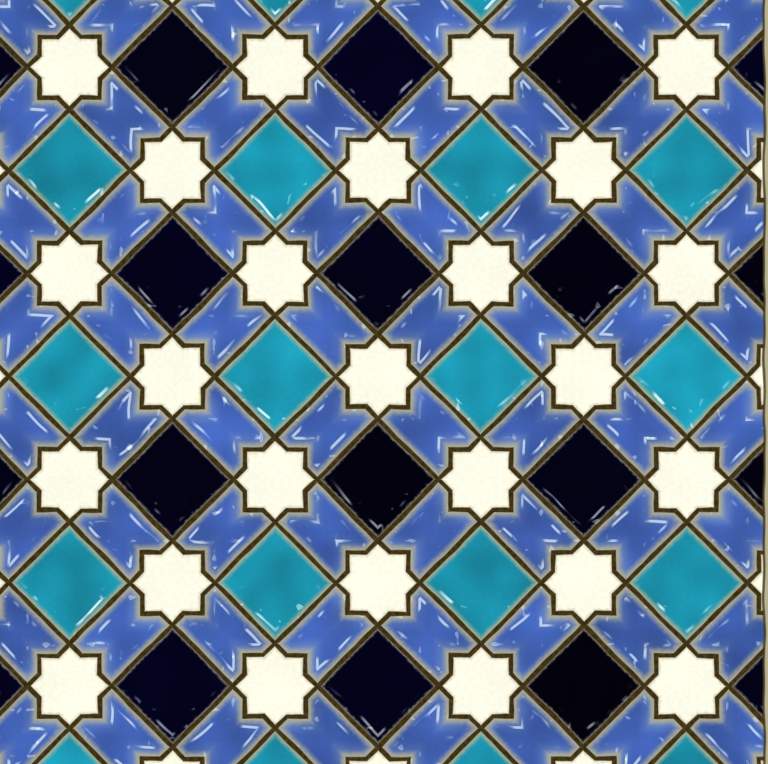
Reproduce this pattern procedurally as a WebGL 1 fragment shader.

```glsl
precision highp float;
// Glazed mosaic of eight-pointed stars, dark and turquoise diamonds and blue links.
uniform vec2 u_resolution;

// Layout: canvas widths for the lattice, lattice steps for the rest
const vec2 PITCH = vec2(0.1339, 0.1343);
const vec2 ORIGIN = vec2(0.0905, 0.1016);
const float STAR_TIP = 0.41;
const float STAR_SIDE = 0.295;
const float LINE_HALF = 0.021;
const float WOBBLE = 0.012;
const float RIM_X = 0.995;

// Glazes
const vec3 CREAM = vec3(1.0, 0.995, 0.92);
const vec3 BLUE = vec3(0.25, 0.37, 0.68);
const vec3 TEAL = vec3(0.11, 0.58, 0.68);
const vec3 INK = vec3(0.015, 0.008, 0.05);
const vec3 GROUT = vec3(0.25, 0.20, 0.09);
const vec3 HALO = vec3(0.72, 0.70, 0.58);
const vec3 SHINE = vec3(0.90, 0.96, 0.98);

float hash(vec2 p) {
  return fract(sin(dot(p, vec2(127.1, 311.7))) * 43758.55);
}

vec2 gradient(vec2 cell) {
  float angle = 6.28318 * hash(cell);
  return vec2(cos(angle), sin(angle));
}

float gradientNoise(vec2 p) {
  vec2 i = floor(p);
  vec2 f = p - i;
  vec2 k = f * f * f * (f * (f * 6.0 - 15.0) + 10.0);
  vec2 e = vec2(1.0, 0.0);
  float low = mix(dot(gradient(i), f), dot(gradient(i + e.xy), f - e.xy), k.x);
  float high = mix(dot(gradient(i + e.yx), f - e.yx), dot(gradient(i + 1.0), f - 1.0), k.x);
  return mix(low, high, k.y);
}

// Turns lattice axes into the diagonal axes of the bands
vec2 diagonal(vec2 p) { return vec2(p.x + p.y, p.x - p.y); }

float fadeOut(float near, float far, float d) { return 1.0 - smoothstep(near, far, d); }

void main() {
  vec2 uv = gl_FragCoord.xy / u_resolution.x;
  vec2 p = (uv - ORIGIN) / PITCH;
  float px = 1.0 / (u_resolution.x * PITCH.x);
  p += WOBBLE * vec2(gradientNoise(p * 2.3), gradientNoise(p * 2.3 + 41.0));

  // Alternating narrow and wide diagonal bands, with a star at every narrow crossing
  vec2 w = diagonal(p);
  vec2 starCentre = 2.0 * floor(0.5 * w + 0.5);
  vec2 r = w - starCentre;
  vec2 a = abs(r);
  vec2 q = abs(0.5 * diagonal(r));
  float star = min(max(q.x, q.y) - STAR_SIDE, (max(a.x, a.y) - STAR_TIP) * 0.7071);
  float diamond = (STAR_TIP - min(a.x, a.y)) * 0.7071;
  float edge = min(abs(star), abs(diamond));

  // Identity and local position of this tile
  vec2 tile = starCentre + step(STAR_TIP, a) * sign(r);
  vec2 local = 0.5 * diagonal(w - tile);
  float row = 0.5 * (tile.x - tile.y);
  float seed = hash(tile + 17.0);
  float cloud = gradientNoise(p * 2.7 + seed * 9.0);
  float grain = gradientNoise(p * 24.0);
  bool isStar = star < 0.0;
  bool isDiamond = diamond < 0.0;
  bool isInk = isDiamond && mod(row, 2.0) < 0.5;

  // Base glaze, pale where it thins out towards the lines
  vec3 color = BLUE;
  float haloWidth = 0.10;
  float haloAmount = 0.85;
  if (isStar) {
    color = CREAM;
    haloWidth = 0.055;
    haloAmount = 0.45;
  } else if (isInk) {
    color = INK + vec3(0.0, 0.005, 0.06) * seed;
    haloWidth = 0.055;
    haloAmount = 0.65;
  } else if (isDiamond) {
    color = TEAL;
    haloWidth = 0.085;
  }
  float tone = isStar ? 1.0 + 0.02 * cloud : 1.0 + 0.14 * (seed - 0.5) + 0.18 * cloud;
  color *= tone + 0.025 * grain;

  // Soft sheen gathers on the blue links beside the stars
  if (!isStar && !isDiamond) {
    float sheen = fadeOut(0.02, 0.20, star) * (0.30 + 0.5 * cloud);
    color = mix(color, vec3(0.65, 0.72, 0.79), clamp(sheen, 0.0, 0.6));
  }
  float halo = fadeOut(LINE_HALF, haloWidth, edge + 0.012 * grain);
  color = mix(color, HALO, halo * haloAmount);

  // Broken reflections follow the raised rim of each glazed tile
  if (!isStar) {
    float offset = (isDiamond ? 0.085 : 0.11) + 0.035 * cloud;
    float band = fadeOut(0.005, 0.022, abs(edge - offset));
    float patches = smoothstep(0.06, 0.30, gradientNoise(p * 4.5 + seed * 31.0));
    float facing = isDiamond ? fadeOut(-0.22, 0.05, local.y) : 0.75;
    float strength = isInk ? 0.55 : 0.95;
    float flecks = smoothstep(0.38, 0.52, gradientNoise(p * 11.0 + 5.0)) * fadeOut(0.09, 0.20, edge);
    float glint = band * patches * facing + 0.6 * flecks * facing;
    color = mix(color, SHINE, clamp(glint * strength, 0.0, 1.0));
  }

  // Dark lines and the unglazed right rim
  float lineHalf = LINE_HALF * (1.0 + 0.35 * gradientNoise(p * 6.0));
  color = mix(color, GROUT * (1.0 + 0.4 * grain), fadeOut(lineHalf - px, lineHalf + px, edge));
  float rim = (uv.x - RIM_X) / PITCH.x + 0.02 * gradientNoise(p * 3.0);
  color = mix(color, HALO, smoothstep(-px, px, rim));
  color = mix(color, GROUT, 0.8 * fadeOut(0.012 - px, 0.012 + px, abs(rim)));
  gl_FragColor = vec4(clamp(color, 0.0, 1.0), 1.0);
}
```
